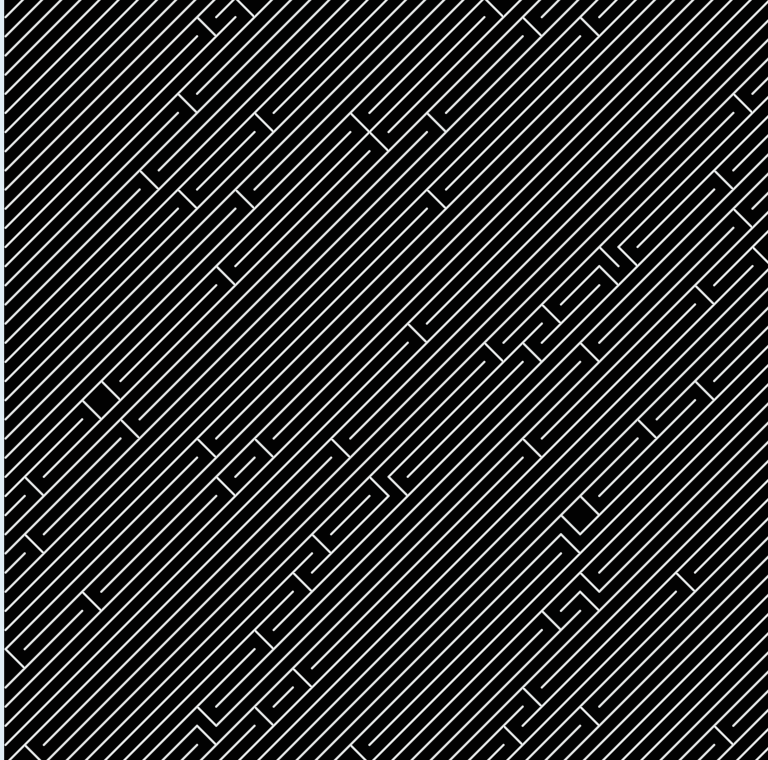
Reproduce this pattern procedurally as a WebGL 1 fragment shader.

```glsl
precision highp float;
// Dense diagonal maze: thin pale strokes on black, a few cells mirrored, with a pale strip at the left.

uniform vec2 u_resolution;

const float CELLS_ACROSS = 40.1;            // cell pitches per canvas width
const vec2 GRID_START = vec2(0.29, -0.105); // grid corner from the top left, in cells
const float STROKE_WIDTH = 0.116;           // in cells
const float STRIP_WIDTH = 0.22;             // in cells
const float FLIP_CHANCE = 0.032;
const vec3 BACKGROUND = vec3(0.008);
const vec3 STROKE = vec3(0.93, 0.94, 0.94);
const vec3 STRIP = vec3(0.88, 0.93, 0.96);

float hash(vec2 p) {
  vec3 q = fract(p.xyx * 0.1031);
  q += dot(q, q.yzx + 33.33);
  return fract((q.x + q.y) * q.z);
}

float segmentDistance(vec2 p, vec2 a, vec2 b) {
  vec2 ab = b - a;
  float t = clamp(dot(p - a, ab) / dot(ab, ab), 0.0, 1.0);
  return length(p - a - ab * t);
}

// Distance to the diagonal of one cell; y points down.
float diagonalDistance(vec2 p, vec2 cell, float flipChance) {
  float flipped = step(hash(cell + 17.0), flipChance);
  vec2 a = vec2(0.0, 1.0 - flipped);
  vec2 b = vec2(1.0, flipped);
  return segmentDistance(p - cell, a, b);
}

// Nearest diagonal, including neighbours so that caps cross cell edges.
float mazeDistance(vec2 p, float flipChance) {
  vec2 home = floor(p);
  float d = 10.0;
  for (int j = -1; j <= 1; j++) {
    for (int i = -1; i <= 1; i++) {
      vec2 cell = home + vec2(float(i), float(j));
      if (cell.x >= 0.0) d = min(d, diagonalDistance(p, cell, flipChance));
    }
  }
  return d;
}

float coverage(float signedDistance, float softness) {
  return 1.0 - smoothstep(-softness, softness, signedDistance);
}

void main() {
  // Cell units measured from the top left corner
  float pixel = CELLS_ACROSS / u_resolution.x;
  vec2 p = vec2(gl_FragCoord.x, u_resolution.y - gl_FragCoord.y) * pixel;

  // Maze strokes
  float d = mazeDistance(p - GRID_START, FLIP_CHANCE) - 0.5 * STROKE_WIDTH;
  vec3 color = mix(BACKGROUND, STROKE, coverage(d, 0.8 * pixel));

  // Left strip
  color = mix(color, STRIP, coverage(p.x - STRIP_WIDTH, 0.6 * pixel));
  gl_FragColor = vec4(color, 1.0);
}
```
